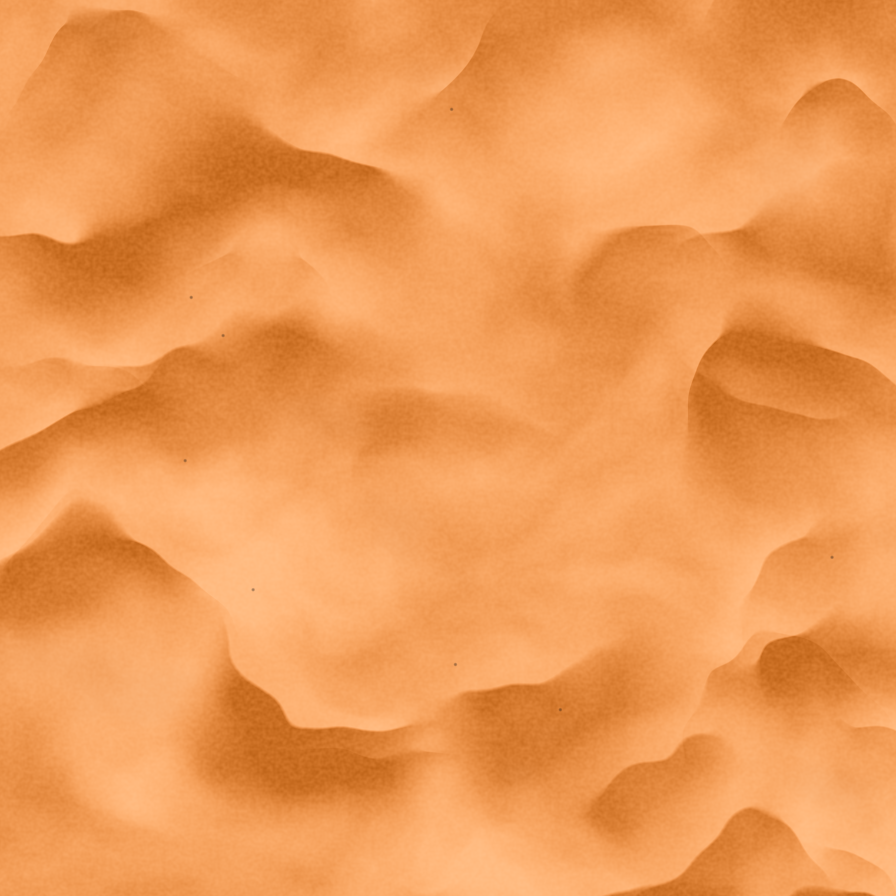
A WebGL 2 fragment shader for this texture:

```glsl
#version 300 es
precision highp float;
// Wind-blown orange sand: soft slopes broken by crisp crests with shaded lee sides.

uniform vec2 u_resolution;
out vec4 fragColor;

vec2 hash2(vec2 p) {
    vec3 q = fract(p.xyx * vec3(0.1031, 0.1030, 0.0973));
    q += dot(q, q.yzx + 33.33);
    return fract((q.xx + q.yz) * q.zy);
}

float cornerSlope(vec2 cell, vec2 offset) {
    float angle = 6.2832 * hash2(cell).x;
    return dot(vec2(cos(angle), sin(angle)), offset);
}

float gradientNoise(vec2 p) {
    vec2 i = floor(p), f = fract(p);
    vec2 u = f * f * f * (f * (f * 6.0 - 15.0) + 10.0);
    vec2 e = vec2(1.0, 0.0);
    return mix(mix(cornerSlope(i, f), cornerSlope(i + e, f - e), u.x),
               mix(cornerSlope(i + e.yx, f - e.yx), cornerSlope(i + 1.0, f - 1.0), u.x), u.y);
}

float fbm(vec2 p) {
    float sum = 0.0, amplitude = 1.0;
    for (int i = 0; i < 4; i++) {
        sum += amplitude * gradientNoise(p);
        p = mat2(0.8, 0.6, -0.6, 0.8) * p * 2.03 + 7.3;
        amplitude *= 0.5;
    }
    return sum;
}

// Lays scattered dunes over the tone, from the far rows at the top to the near ones.
float layDunes(vec2 p, float tone, float density, float strength, float seed) {
    vec2 home = floor(p);
    // Crests are crisp in places and dissolve in others
    float blur = 0.01 + 0.24 * smoothstep(-0.03, 0.35, gradientNoise(p * 1.6 + seed));
    for (int j = 1; j >= -1; j--) {
        for (int i = -1; i <= 1; i++) {
            vec2 cell = home + vec2(i, j);
            vec2 place = hash2(cell + seed);
            vec2 form = hash2(cell + seed + 17.0);
            vec2 look = hash2(cell + seed + 41.0);
            if (look.x > density) continue;

            float tilt = mix(-0.45, 0.65, form.x);
            vec2 q = p - cell - mix(vec2(0.2), vec2(0.8), place);
            q = mat2(cos(tilt), -sin(tilt), sin(tilt), cos(tilt)) * q;

            // Arched or hanging crest line; depth grows down the lee side
            float width = mix(0.42, 0.68, place.y);
            float rise = width * mix(-0.45, 0.95, form.y);
            float x = q.x / width;
            float below = rise * (1.0 - x * x) - q.y;
            float depth = mix(below, max(rise, 0.0) - q.y, 0.5);
            float span = 1.0 - smoothstep(0.45, 1.25, abs(x));
            float edge = smoothstep(-blur, blur, below);

            float lit = span * (1.0 - edge) * smoothstep(-0.5, 0.0, below);
            float lee = span * edge * (1.0 - smoothstep(0.05, mix(0.5, 0.9, look.y), depth));
            tone = mix(tone, 0.9, 0.6 * lit);
            tone = mix(tone, 0.08, strength * mix(0.55, 1.0, place.x) * lee);
        }
    }
    return tone;
}

void main() {
    vec2 uv = gl_FragCoord.xy / u_resolution.y;

    // Bend the ground so that crests wander
    vec2 p = uv + 0.07 * vec2(gradientNoise(uv * 4.5), gradientNoise(uv * 4.5 + 31.0));
    p += 0.016 * vec2(gradientNoise(uv * 17.0), gradientNoise(uv * 17.0 + 53.0));

    // Broad light, large dunes and smaller ones, then soft smudges
    float tone = 0.67 + 0.38 * fbm(p * vec2(3.0, 4.0) + 11.0);
    tone = layDunes(p * 5.4 + 3.7, tone, 0.36, 0.6, 90.0);
    tone = layDunes(p * vec2(3.6, 4.0) + 8.3, tone, 0.8, 0.95, 23.0);
    tone += 0.16 * fbm(p * vec2(8.0, 11.0) + 60.0);
    tone = clamp(0.6 + 1.45 * (tone - 0.605), 0.0, 1.06);

    // Fine grain, stronger in the shade
    float grain = gradientNoise(uv * vec2(150.0, 185.0)) + 0.8 * gradientNoise(uv * 270.0 + 9.0);
    tone += mix(0.14, 0.06, min(tone, 1.0)) * grain;

    // Burnt orange to pale apricot
    vec3 sand = vec3(0.79, 0.43, 0.135)
              + tone * (vec3(0.37, 0.35, 0.35) - tone * vec3(0.16, 0.06, 0.0));

    // Thin dusty haze
    float haze = smoothstep(0.25, 0.7, fbm(uv * vec2(4.0, 6.0) + 80.0));
    sand = mix(sand, vec3(0.88, 0.60, 0.38), 0.12 * haze);

    // Rare dark specks
    vec2 speckCell = floor(uv * 11.0);
    vec2 speckAt = mix(vec2(0.1), vec2(0.9), hash2(speckCell + 5.0));
    float speck = 1.0 - smoothstep(0.004, 0.03, length(fract(uv * 11.0) - speckAt));
    sand *= 1.0 - 0.35 * speck * step(0.89, hash2(speckCell + 71.0).x);

    fragColor = vec4(sand, 1.0);
}
```
